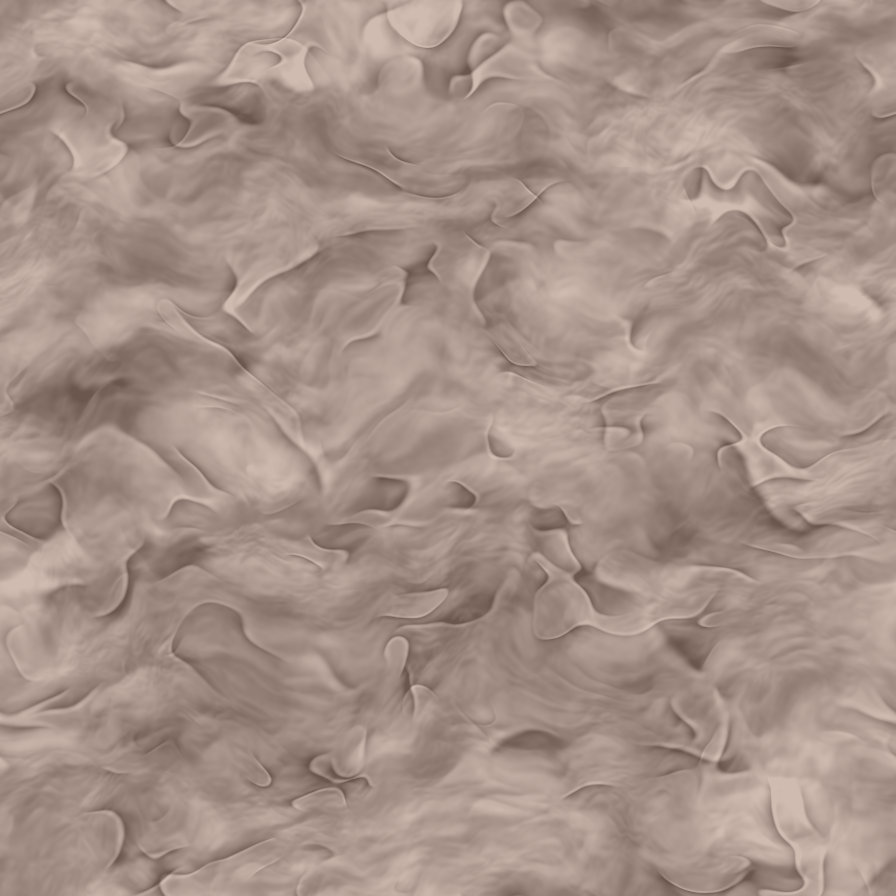
This texture is drawn by a three.js fragment shader. Its source:

```glsl
// Crumpled, weathered paper in dusty taupe with soft blotches and sharp folds; tiles seamlessly.
varying vec2 vUv;

vec2 latticeGradient(vec2 cell, float seed) {
  float turn = fract(sin(dot(cell, vec2(127.1, 311.7)) + seed * 74.7) * 43758.55);
  return vec2(cos(turn * 6.2832), sin(turn * 6.2832));
}

float cornerValue(vec2 cell, vec2 local, vec2 corner, vec2 repeats, float seed) {
  vec2 wrapped = floor(mod(cell + corner + 0.5, repeats));
  return dot(latticeGradient(wrapped, seed), local - corner);
}

// Gradient noise that wraps after a whole number of repeats.
float wrapNoise(vec2 uv, vec2 repeats, float seed) {
  vec2 p = uv * repeats + seed * vec2(0.37, 0.61);
  vec2 cell = floor(p);
  vec2 local = p - cell;
  vec2 blend = local * local * local * (local * (local * 6.0 - 15.0) + 10.0);
  float low = mix(cornerValue(cell, local, vec2(0.0, 0.0), repeats, seed),
                  cornerValue(cell, local, vec2(1.0, 0.0), repeats, seed), blend.x);
  float high = mix(cornerValue(cell, local, vec2(0.0, 1.0), repeats, seed),
                   cornerValue(cell, local, vec2(1.0, 1.0), repeats, seed), blend.x);
  return mix(low, high, blend.y);
}

// Bends the sheet so that folds wander and break.
vec2 warpSheet(vec2 uv) {
  vec2 broad = vec2(wrapNoise(uv, vec2(5.0), 1.0), wrapNoise(uv, vec2(5.0), 2.0));
  vec2 fine = vec2(wrapNoise(uv, vec2(17.0), 3.0), wrapNoise(uv, vec2(17.0), 4.0));
  return uv + broad * 0.06 + fine * 0.018;
}

// Folded relief: each octave is creased where its noise crosses zero.
float foldHeight(vec2 uv) {
  float height = 0.0;
  float weight = 1.0;
  vec2 repeats = vec2(4.0, 5.0);
  for (int i = 0; i < 5; i++) {
    float seed = float(i) + 5.0;
    float n = wrapNoise(uv, repeats, seed);
    float calm = smoothstep(-0.25, 0.2, wrapNoise(uv, vec2(6.0, 8.0), seed + 20.0));
    float softness = mix(0.03, 0.4, calm);
    height += weight * (sqrt(n * n + softness * softness) - softness) / repeats.y;
    repeats *= 2.0;
    weight *= 0.8;
  }
  return height;
}

// Broad stains with progressively smaller mottling.
float blotches(vec2 uv) {
  float tone = 0.0;
  float weight = 0.55;
  vec2 repeats = vec2(3.0, 4.0);
  for (int i = 0; i < 5; i++) {
    tone += weight * wrapNoise(uv, repeats, float(i) + 40.0);
    repeats *= 2.0;
    weight *= 0.75;
  }
  return tone;
}

// Short creases: a crisp dark edge that fades to one side, with a pale rim on the other.
float creases(vec2 uv) {
  float shade = 0.0;
  vec2 repeats = vec2(5.0, 9.0);
  for (int i = 0; i < 3; i++) {
    float seed = float(i) + 60.0;
    float n = wrapNoise(uv, repeats, seed);
    float present = smoothstep(0.08, 0.38, wrapNoise(uv, vec2(9.0, 11.0), seed + 10.0));
    float shadow = smoothstep(-0.04, 0.01, n) * exp(-max(n, 0.0) * 9.0);
    float rim = (n + 0.06) / 0.035;
    shade += present * (0.3 * exp(-rim * rim) - 0.65 * shadow);
    repeats += vec2(5.0, 7.0);
  }
  return shade;
}

void main() {
  vec2 sheet = warpSheet(vUv);

  // Light grazes the folds from above and slightly from the left.
  vec2 lightStep = vec2(-0.0009, 0.0022);
  float slope = (foldHeight(sheet - lightStep) - foldHeight(sheet + lightStep))
              / (2.0 * length(lightStep));
  float relief = slope / sqrt(1.0 + 0.5 * slope * slope);

  float grain = wrapNoise(vUv, vec2(110.0), 80.0);
  float tone = 0.62 + blotches(sheet) + 0.27 * relief + creases(sheet) + 0.05 * grain;
  tone = clamp(tone, -0.3, 1.2);

  vec3 shadowTaupe = vec3(0.50, 0.42, 0.385);
  vec3 paleTaupe = vec3(0.76, 0.68, 0.64);
  gl_FragColor = vec4(mix(shadowTaupe, paleTaupe, tone), 1.0);
}
```
